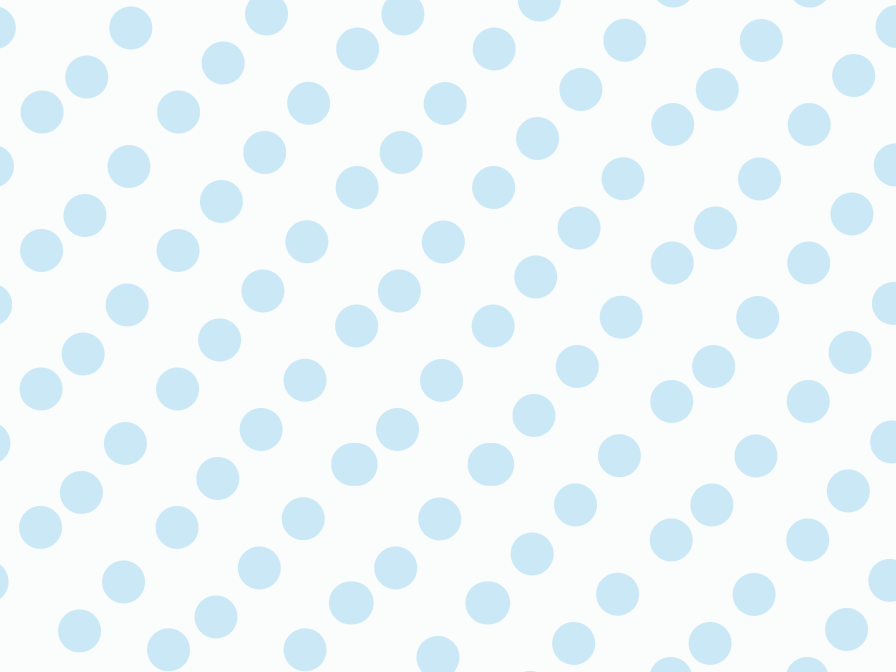
Give the GLSL for this pattern, as a Shadertoy shader.

```glsl
// Pale blue dots on white, set in leaning columns that climb to the right.
// Seven columns make one group; each column repeats down by ROW_STEP.
// A few rows slip near the bottom, leaving doubled and displaced dots.

#define UNITS_TALL 576.0            // canvas height in layout units
#define DOT_RADIUS 18.4
#define ROW_STEP 118.7
#define COLUMN_STEP 38.63
#define GROUP_START vec2(36.4, 96.0)
#define GROUP_STEP vec2(270.3, -54.0)
#define LEAN 0.0130                 // sideways drift per unit down
#define ANCHOR_LEAN 0.0036          // drift of the two steadier columns
#define SLIP 3.0                    // misregistration of the lower rows
#define CORNER_DOT vec2(144.5, 557.0)
#define PAPER vec3(0.985, 0.988, 0.988)
#define DOT_BLUE vec3(0.793, 0.910, 0.965)

// Offsets of the seven columns within a group
const vec2 COLUMN_OFFSET[7] = vec2[7](
    vec2(0.0, 0.0), vec2(38.8, -30.0), vec2(76.0, -72.0), vec2(117.0, 0.0),
    vec2(155.6, -42.0), vec2(192.2, -84.0), vec2(229.3, -7.5));

float dotDistance(vec2 p, vec2 center) {
    return length(p - center) - DOT_RADIUS;
}

// Distance to the nearest dot of one column; p.y runs downward
float columnDistance(vec2 p, float column) {
    float group = floor((column + 0.5) / 7.0);
    int member = int(column - 7.0 * group + 0.5);
    bool anchor = member == 0 || member == 3;

    // Snap to the closest row, then apply the lean
    vec2 center = GROUP_START + group * GROUP_STEP + COLUMN_OFFSET[member];
    center.y += ROW_STEP * floor((p.y - center.y) / ROW_STEP + 0.5);
    center.x -= (anchor ? ANCHOR_LEAN : LEAN) * center.y;

    // Lower left corner: dots fall onto a shared line, the first is absent
    if (column < 6.5 && abs(center.y - 562.0) < 15.0) {
        if (column < 0.5) return UNITS_TALL;
        center = CORNER_DOT + vec2(39.0 * (column - 3.0), 0.0);
    }

    // Middle group: the last anchor rows slip and overlap themselves
    float ghostShift = 0.0;
    if (anchor && abs(group - 1.0) < 0.5 && center.y > 380.0) {
        bool lastRow = center.y > 460.0;
        center.x -= lastRow ? SLIP : 0.0;
        ghostShift = lastRow ? 0.5 * SLIP : SLIP;
    }
    return min(dotDistance(p, center),
               dotDistance(p, center - vec2(ghostShift, 0.0)));
}

void mainImage(out vec4 fragColor, in vec2 fragCoord) {
    float unit = UNITS_TALL / iResolution.y;
    vec2 p = vec2(fragCoord.x, iResolution.y - fragCoord.y) * unit;

    // Only the closest column and its neighbours can reach this point
    float nearest = floor((p.x - GROUP_START.x) / COLUMN_STEP + 0.5);
    float d = UNITS_TALL;
    for (int i = -1; i <= 1; i++) {
        d = min(d, columnDistance(p, nearest + float(i)));
    }

    float coverage = 1.0 - smoothstep(-0.7 * unit, 0.7 * unit, d);
    fragColor = vec4(mix(PAPER, DOT_BLUE, coverage), 1.0);
}
```
